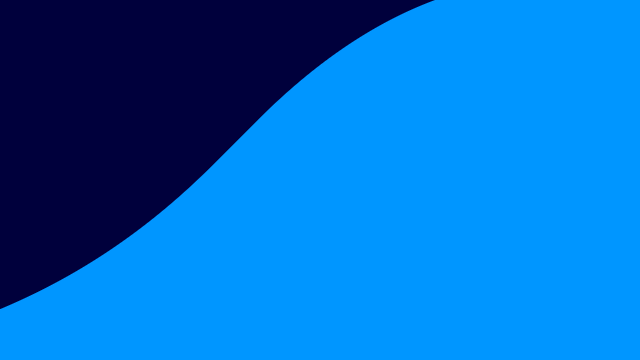
A WebGL 2 fragment shader for this background:

```glsl
#version 300 es
precision highp float;
// A flat two-tone background: a bright blue hill under a dark navy sky.
// The S-shaped edge is a height curve made of two cubic Hermite spans
// joined by a straight slope; coverage is smoothed over about one pixel.

uniform vec2 u_resolution;
out vec4 fragColor;

#define SKY_COLOR    vec3(0.0, 0.0, 0.235)
#define HILL_COLOR   vec3(0.0, 0.588, 1.0)
// Curve knots, in units of the canvas height
#define LEFT_KNOT    vec2(0.0, 0.1412)
#define LOWER_KNOT   vec2(0.5926, 0.5432)
#define UPPER_KNOT   vec2(0.7160, 0.6667)
#define TOP_KNOT     vec2(1.2083, 1.0)
// Slopes of the curve at its ends and along the middle
#define LEFT_SLOPE   0.42
#define MIDDLE_SLOPE 1.0
#define TOP_SLOPE    0.37

// Height at x of the cubic from a to b with the given end slopes
float hermite(float x, vec2 a, vec2 b, float slopeA, float slopeB) {
    float span = b.x - a.x;
    float t = (x - a.x) / span;
    float s = 1.0 - t;
    float blend = t * t * (3.0 - 2.0 * t);
    return mix(a.y, b.y, blend) + span * t * s * (slopeA * s - slopeB * t);
}

// Height of the hill edge at x
float hillHeight(float x) {
    if (x < LOWER_KNOT.x)
        return hermite(x, LEFT_KNOT, LOWER_KNOT, LEFT_SLOPE, MIDDLE_SLOPE);
    if (x < UPPER_KNOT.x)
        return LOWER_KNOT.y + MIDDLE_SLOPE * (x - LOWER_KNOT.x);
    if (x < TOP_KNOT.x)
        return hermite(x, UPPER_KNOT, TOP_KNOT, MIDDLE_SLOPE, TOP_SLOPE);
    return TOP_KNOT.y + TOP_SLOPE * (x - TOP_KNOT.x);
}

void main() {
    vec2 p = gl_FragCoord.xy / u_resolution.y;
    float pixel = 1.0 / u_resolution.y;

    // Signed distance to the edge, corrected for its local slope
    float height = hillHeight(p.x);
    float slope = (hillHeight(p.x + pixel) - height) / pixel;
    float edgeDistance = (height - p.y) / sqrt(1.0 + slope * slope);

    float hill = clamp(0.5 + edgeDistance / pixel, 0.0, 1.0);
    fragColor = vec4(mix(SKY_COLOR, HILL_COLOR, hill), 1.0);
}
```
